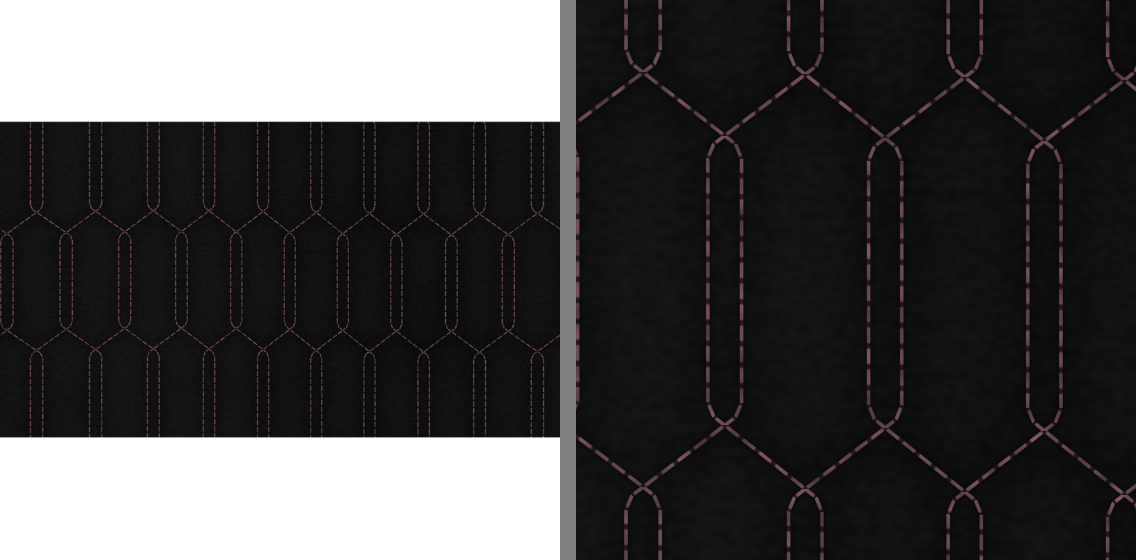
Left, the full canvas; right, a detail of the centre.
Reproduce this texture procedurally as a Shadertoy shader.

```glsl
// Black quilted leather strip on white: rows of long hexagons sewn with dashed mauve thread.
// Each row repeats one mirrored motif: a slim capsule whose threads cross at its tips and
// run diagonally to the next row. Periodic bend and wrapping gradient noise keep it tileable.

const float TAU = 6.2831853;
const float COLUMNS = 10.0;
const float ROW_PITCH = 0.2096;
const float MIDDLE_ROW_Y = 0.4974;
const float CROSSING_Y = 0.0862;      // capsule centre to thread crossing
const float CAPSULE_HALF_WIDTH = 0.0104;
const float STITCH_PITCH = 0.0125;
const float THREAD_HALF_WIDTH = 0.0011;
const vec2 STRIP_EDGES = vec2(0.219, 0.7825);

const vec3 PAPER = vec3(1.0);
const vec3 LEATHER_DARK = vec3(0.046, 0.042, 0.046);
const vec3 LEATHER_LIGHT = vec3(0.092, 0.090, 0.091);
const vec3 THREAD = vec3(0.46, 0.32, 0.36);

vec2 gradientAt(vec2 cell, vec2 period) {
    cell = mod(cell, period);
    float h = fract(sin(dot(cell, vec2(127.1, 311.7))) * 4375.85);
    return vec2(cos(TAU * h), sin(TAU * h));
}

// Gradient noise over the unit canvas, wrapping after a whole number of cells.
float wrappedNoise(vec2 uv, vec2 period) {
    vec2 p = uv * period;
    vec2 i = floor(p), f = fract(p);
    vec2 w = f * f * f * (f * (f * 6.0 - 15.0) + 10.0);
    vec2 e = vec2(0.0, 1.0);
    float low = mix(dot(gradientAt(i, period), f),
                    dot(gradientAt(i + e.yx, period), f - e.yx), w.x);
    float high = mix(dot(gradientAt(i + e.xy, period), f - e.xy),
                     dot(gradientAt(i + e.yy, period), f - e.yy), w.x);
    return mix(low, high, w.y);
}

// Distance to a segment, and length travelled along it.
vec2 seam(vec2 p, vec2 a, vec2 b) {
    vec2 ab = b - a;
    float t = clamp(dot(p - a, ab) / dot(ab, ab), 0.0, 1.0);
    return vec2(length(p - a - ab * t), t * length(ab));
}

vec2 nearer(vec2 a, vec2 b) {
    return a.x < b.x ? a : b;
}

// One quarter of the motif; p is already mirrored about the capsule centre.
vec2 capsuleMotif(vec2 p) {
    float halfColumn = 0.5 / COLUMNS;
    float slope = (ROW_PITCH - 2.0 * CROSSING_Y) / halfColumn;
    vec2 side = vec2(CAPSULE_HALF_WIDTH, CROSSING_Y - 0.0135);
    float shoulderX = 0.65 * CAPSULE_HALF_WIDTH;
    vec2 shoulder = vec2(shoulderX, CROSSING_Y - slope * shoulderX);
    vec2 crossing = vec2(0.0, CROSSING_Y);
    vec2 nextCrossing = vec2(halfColumn, ROW_PITCH - CROSSING_Y);

    vec2 s = seam(p, vec2(side.x, 0.0), side);
    s = nearer(s, seam(p, side, shoulder));
    s = nearer(s, seam(p, shoulder, crossing));
    return nearer(s, seam(p, crossing, nextCrossing));
}

// Nearest seam over three rows, alternate rows shifted by half a column.
vec2 quilting(vec2 p) {
    vec2 best = vec2(1.0, 0.0);
    for (int row = -1; row <= 1; row++) {
        float r = float(row);
        float x = fract(p.x * COLUMNS - 0.15 + 0.5 * r + 0.5) - 0.5;
        float y = p.y - MIDDLE_ROW_Y - r * ROW_PITCH;
        best = nearer(best, capsuleMotif(abs(vec2(x / COLUMNS, y))));
    }
    return best;
}

vec3 leather(vec2 uv, float seamDistance) {
    float grain = wrappedNoise(uv, vec2(150.0, 220.0))
                + 0.6 * wrappedNoise(uv, vec2(60.0, 130.0));
    float mottling = wrappedNoise(uv, vec2(7.0, 9.0));
    float puff = smoothstep(0.0, 0.030, seamDistance);
    float sideLight = 0.13 * sin(TAU * (uv.x + 0.02));
    float light = 0.28 + 0.32 * puff + sideLight + 0.38 * grain + 0.2 * mottling;
    return mix(LEATHER_DARK, LEATHER_LIGHT, clamp(light, 0.0, 1.2));
}

void mainImage(out vec4 fragColor, in vec2 fragCoord) {
    vec2 uv = fragCoord / iResolution.xy;
    float pixel = 1.0 / iResolution.y;

    // Slight stretch of the cloth
    float bend = sin(TAU * (uv.x - 0.06));
    vec2 s = quilting(uv - vec2(0.009, 0.003) * bend);

    // Leather with a shallow crease under the thread
    vec3 color = leather(uv, s.x);
    color *= mix(0.72, 1.0, smoothstep(0.0, 0.005, s.x));

    // Dashed thread, faint where it dips into the holes
    float thread = 1.0 - smoothstep(-0.8, 0.8, (s.x - THREAD_HALF_WIDTH) / pixel);
    float dash = 1.0 - smoothstep(0.30, 0.44, abs(fract(s.y / STITCH_PITCH) - 0.5));
    float wear = 0.85 + 0.4 * wrappedNoise(uv, vec2(80.0));
    color = mix(color, THREAD * wear, thread * mix(0.22, 1.0, dash));

    // White margins above and below the strip
    vec2 inside = smoothstep(-pixel, pixel, vec2(uv.y - STRIP_EDGES.x, STRIP_EDGES.y - uv.y));
    fragColor = vec4(mix(PAPER, color, inside.x * inside.y), 1.0);
}
```
